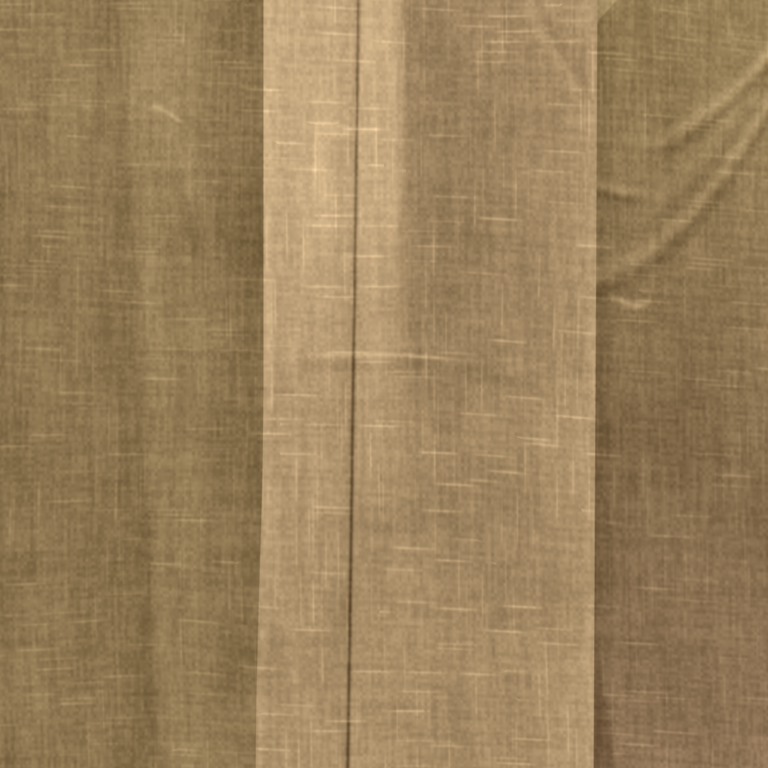
Reproduce this texture procedurally as a WebGL 2 fragment shader.

```glsl
#version 300 es
precision highp float;
// Hanging linen curtain: overlapping vertical folds with a dark stitched seam.
// Each panel gets a smooth light profile; woven noise, sparse slub threads and
// curved creases add to one tone value, which is then mapped to a tan ramp.

#define SHADE_COLOR vec3(0.45, 0.36, 0.24)
#define LIGHT_COLOR vec3(0.84, 0.72, 0.55)
#define GRAIN 0.34
#define SLUB_LIGHT 0.30
#define CLOUDING 0.16
#define CREASE_DEPTH 0.24
#define SEAM_WIDTH 0.0026

uniform vec2 u_resolution;
out vec4 fragColor;

float hash(vec2 p) {
    vec3 q = fract(p.xyx * vec3(0.1031, 0.1030, 0.0973));
    q += dot(q, q.yzx + 33.33);
    return fract((q.x + q.y) * q.z);
}

float noise(vec2 p) {
    vec2 i = floor(p), f = fract(p);
    f = f * f * (3.0 - 2.0 * f);
    return mix(mix(hash(i), hash(i + vec2(1, 0)), f.x),
               mix(hash(i + vec2(0, 1)), hash(i + 1.0), f.x), f.y);
}

float bump(float d, float w) { return exp(-d * d / (w * w)); }

// One within the span a..b, with soft ends
float span(float v, float a, float b, float soft) {
    return smoothstep(a - soft, a + soft, v) * (1.0 - smoothstep(b - soft, b + soft, v));
}

// Sparse thick threads running along x, one candidate per cell
float slubs(vec2 p, vec2 grid, float density) {
    vec2 g = p * grid;
    float row = floor(g.y);
    g.x += 17.0 * hash(vec2(row, 3.0));
    vec2 id = vec2(floor(g.x), row), f = fract(g);
    float present = step(1.0 - density, hash(id + 7.0));
    float along = smoothstep(0.0, 0.3, f.x) * smoothstep(1.0, 0.6, f.x);
    return present * along * bump(f.y - 0.5, 0.3) * (0.4 + 0.6 * hash(id + 31.0));
}

// Zero-mean weave: vertical warp, horizontal weft and fine speckle
float weave(vec2 p) {
    float warp = noise(p * vec2(230, 22)) + 0.6 * noise(p * vec2(95, 7) + 40.0);
    float weft = noise(p * vec2(24, 210) + 11.0) + 0.5 * noise(p * vec2(9, 80) + 70.0);
    float speckle = noise(p * vec2(250, 220) + 5.0);
    return 0.42 * (warp - 0.8) + 0.34 * (weft - 0.75) + 0.5 * (speckle - 0.5);
}

// Lit ridge with a shadow below it; d is the height above the crease
float crease(float d, float w) { return bump(d - 0.6 * w, w) - bump(d + 1.1 * w, w); }

float leftPanel(vec2 p) {
    float d = p.x - mix(0.212, 0.160, p.y);
    float tone = 0.23 + 0.05 * bump(p.x - 0.06, 0.05) + 0.08 * bump(p.y - 0.92, 0.15);
    tone += 0.11 * smoothstep(-0.008, 0.010, d) - 0.06 * bump(d + 0.018, 0.02);
    tone -= (0.10 + 0.16 * p.y) * smoothstep(0.23, 0.34, p.x);
    float pinch = p.y - 0.848 - 0.012 * cos((p.x - 0.20) * 60.0);
    tone += 0.26 * bump(pinch, 0.004) * span(p.x, 0.195, 0.238, 0.01);
    float pull = p.x - mix(0.275, 0.215, (p.y - 0.66) / 0.18);
    return tone + 0.08 * crease(pull, 0.012) * span(p.y, 0.66, 0.83, 0.04);
}

float frontPanel(vec2 p, float edge, float seam, float rim) {
    float height = smoothstep(0.0, 0.85, p.y);
    float strip = mix(0.56, 0.80, height) + 0.07 * bump(p.y - 0.74, 0.13);
    strip -= 0.10 * bump(p.y - 0.46, 0.07) + 0.10 * bump(p.x - seam, 0.025);
    strip += 0.10 * bump(p.x - edge - 0.007, 0.006);
    float body = 0.43 + 0.06 * (1.0 - p.y) + 0.12 * smoothstep(0.66, 0.77, p.x);
    body -= 0.06 * bump(p.x - 0.57, 0.07) * p.y;
    // Light band beside the seam fades and softens downwards
    float band = 1.0 - smoothstep(0.0, mix(0.11, 0.022, height), p.x - mix(0.47, 0.512, height));
    body += mix(0.08, 0.42, smoothstep(0.3, 0.85, p.y)) * band;
    float sweep = p.x - mix(0.775, 0.690, smoothstep(0.82, 1.02, p.y));
    body += 0.10 * crease(-sweep, 0.009) * smoothstep(0.82, 0.9, p.y);
    body += 0.10 * bump(p.x - rim + 0.006, 0.008);
    float tone = mix(strip, body, smoothstep(-0.002, 0.002, p.x - seam));
    float fold = p.y - 0.538 + 0.8 * pow(max(p.x - 0.50, 0.0), 2.0);
    tone += 0.26 * bump(fold, 0.0035) * span(p.x, 0.405, 0.59, 0.03);
    tone -= 0.09 * bump(fold + 0.014, 0.012) * span(p.x, 0.39, 0.72, 0.04);
    return tone - 0.62 * bump(p.x - seam, SEAM_WIDTH);
}

float backPanel(vec2 p, float rim) {
    float x = p.x - rim;
    float tone = 0.22 + 0.10 * smoothstep(0.55, 0.85, p.y) + 0.06 * smoothstep(0.10, 0.22, x);
    tone -= 0.08 * bump(p.y - 0.38, 0.16) + 0.15 * bump(x, 0.018);
    // Gathered cloth: arcs that rise towards the right
    float arc = p.y - 0.635 - 0.25 * x - 3.4 * x * x;
    float upper = p.y - 0.795 - 2.6 * x * x;
    float tuck = p.y - 0.755 + 0.20 * x;
    float wrinkles = 0.8 * crease(arc, 0.014) + 0.9 * crease(upper, 0.011) * smoothstep(0.05, 0.12, x);
    wrinkles += crease(tuck, 0.007) * (1.0 - smoothstep(0.03, 0.08, x));
    wrinkles += 0.4 * crease(arc - 0.055, 0.02) * smoothstep(0.02, 0.10, x);
    tone += CREASE_DEPTH * wrinkles;
    float glint = p.y - 0.608 - 0.006 * sin(x * 90.0);
    tone += 0.32 * bump(glint, 0.005) * span(x, 0.018, 0.068, 0.012);
    tone += 0.30 * smoothstep(-0.003, 0.003, p.y - 0.972 - 1.1 * x);
    float drape = x - 0.15 * (0.18 - p.y);
    return tone - 0.16 * (1.0 - smoothstep(-0.004, 0.006, drape)) * (1.0 - smoothstep(0.14, 0.20, p.y));
}

void main() {
    vec2 p = gl_FragCoord.xy / u_resolution;
    float aa = max(1.0 / u_resolution.x, 0.0012);
    float edge = mix(0.333, 0.343, smoothstep(0.0, 0.5, p.y));
    float seam = mix(0.453, 0.467, p.y);
    float rim = mix(0.773, 0.778, p.y);
    float front = smoothstep(-aa, aa, p.x - edge);
    float back = smoothstep(-aa, aa, p.x - rim);

    // Fold lighting
    float tone = mix(leftPanel(p), frontPanel(p, edge, seam, rim), front);
    tone = mix(tone, backPanel(p, rim), back);

    // Cloth detail, sagging slightly across the width
    vec2 cloth = p + 0.012 * vec2(noise(p * 4.0), noise(p * 5.0 + 9.0) + 3.0 * p.x * p.x);
    float patches = noise(p * vec2(7, 9) + 20.0);
    tone += CLOUDING * (0.6 * patches + 0.4 * noise(p * vec2(22, 13)) - 0.5);
    tone += GRAIN * weave(cloth);
    float threads = slubs(cloth, vec2(14, 150), 0.06 + 0.16 * patches);
    threads += 0.6 * slubs(cloth.yx + 4.0, vec2(11, 190), 0.14);
    tone += SLUB_LIGHT * threads * mix(0.65, 1.0, front * (1.0 - back));

    // Tan ramp, greener in the upper shade and warmer low on the right
    vec3 color = mix(SHADE_COLOR, LIGHT_COLOR, tone);
    float green = (1.0 - front) * 0.6 + back * (1.6 * p.y - 0.7);
    color += green * vec3(-0.008, 0.004, -0.018);
    fragColor = vec4(clamp(color, 0.0, 1.0), 1.0);
}
```
